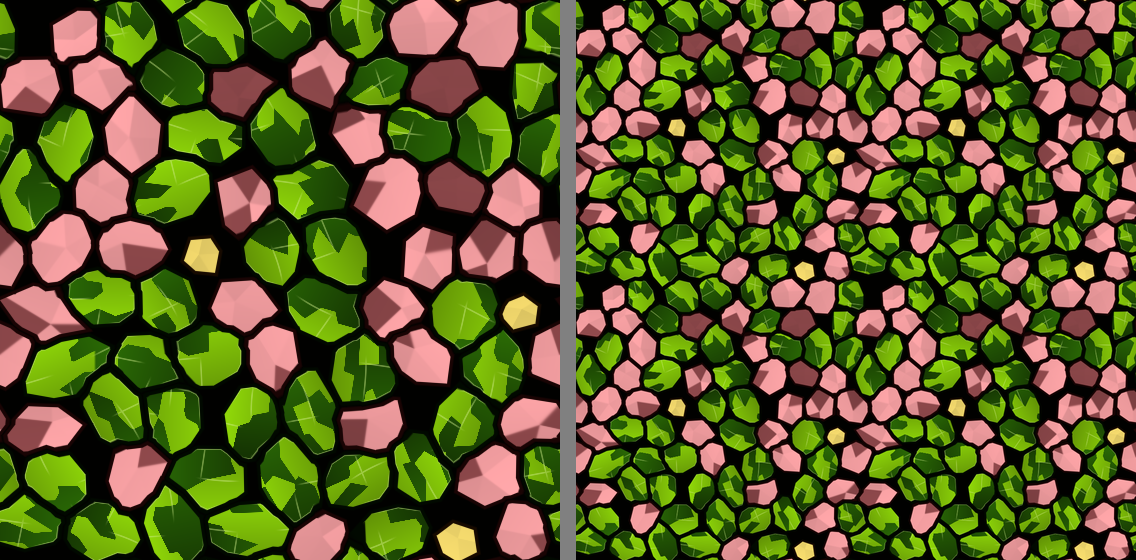
Left, the tile; right, the same tile 2 across and 2 down.
This pattern is drawn by a Shadertoy shader. Its source:

```glsl
const float TAU = 6.2831853;
const vec2 GRID = vec2(8.0, 10.0);   // staggered rows, even count so they wrap

vec3 hash(vec3 p) {
    p = fract(p * vec3(0.1031, 0.1030, 0.0973));
    p += dot(p, p.yxz + 33.33);
    return fract((p.xxy + p.yxx) * p.zyx);
}

vec2 rotate(vec2 p, float a) {
    float c = cos(a), s = sin(a);
    return vec2(c * p.x + s * p.y, c * p.y - s * p.x);
}

// 0 = leaf, 1 = rose stone, 2 = yellow stone
int gemKind(vec2 id) {
    vec3 h = hash(vec3(id, 1.0));
    vec2 c = id / GRID;
    float cluster = 0.25 * cos(TAU * (c.x - 0.75)) + 0.15 * cos(TAU * (c.y - 0.6));
    if (h.x < 0.09) return 2;
    return h.y + cluster > 0.62 ? 1 : 0;
}

vec2 gemSize(vec2 id, int kind) {
    vec2 vary = 0.88 + 0.24 * hash(vec3(id, 2.0)).xy;
    return vary * (kind == 0 ? vec2(0.072, 0.050) : kind == 1 ? vec2(0.056, 0.047) : vec2(0.030, 0.027));
}

// Convex polygon whose sides touch an ellipse
float gemDistance(vec2 q, vec2 size, int sides, vec2 id) {
    float d = -1.0;
    for (int i = 0; i < sides; i++) {
        float jitter = 0.55 * hash(vec3(id, 10.0 + float(i))).x;
        float a = TAU * (float(i) + 0.22 + jitter) / float(sides);
        vec2 n = normalize(vec2(cos(a), sin(a)) / size);
        d = max(d, dot(q, n) - length(n * size));
    }
    return d;
}

// Cellular light patches with straight, softly blended borders
float lightPatches(vec2 q, float seed) {
    vec2 scale = vec2(19.0, 34.0), p = q * scale, cell = floor(p);
    float lean = TAU * hash(vec3(seed, 3.0, 7.0)).x;
    float lit = 0.0, total = 1e-30;
    for (int y = -1; y <= 1; y++)
    for (int x = -1; x <= 1; x++) {
        vec2 c = cell + vec2(x, y);
        vec3 h = hash(vec3(c + 40.0, seed));
        vec2 site = c + h.xy;
        float w = exp(-50.0 * dot(p - site, p - site));
        lit += w * step(0.48, h.z + 8.0 * dot(site / scale, vec2(cos(lean), sin(lean))));
        total += w;
    }
    return smoothstep(0.3, 0.7, lit / total);
}

vec3 leafColor(vec2 q, vec2 size, float d, vec2 id, float px) {
    vec3 h = hash(vec3(id, 4.0));
    vec2 u = q / size;
    float lit = lightPatches(q, id.x + GRID.x * id.y + 1.0);
    vec3 shade = vec3(0.12, 0.30, 0.015) * (0.9 + 0.25 * u.x + 0.25 * h.x);
    vec3 light = vec3(0.50, 0.75, 0.03) * (0.95 + 0.12 * u.y + 0.12 * (h.y - 0.5));
    vec3 col = mix(shade, light, lit);
    // Thin pale veins and a broken bright rim
    float midrib = abs(q.y - 0.004 * sin(2.0 * u.x + TAU * h.x));
    float cross_ = abs(q.x - size.x * (0.5 * h.z - 0.25) - 0.15 * q.y);
    float vein = 1.0 - smoothstep(0.0004, 0.0006 + px, min(midrib, cross_));
    vein *= 0.45 * smoothstep(-0.2, 0.9, sin(3.0 * u.x + 2.0 * u.y + TAU * h.y));
    float rim = smoothstep(-0.0025, -0.001, d) * smoothstep(0.0, 0.8, sin(2.0 * atan(u.y, u.x) + TAU * h.z));
    return mix(col, vec3(0.82, 0.93, 0.55), max(vein, 0.45 * rim));
}

// Flat facets meeting at an off-centre apex
vec3 stoneColor(vec2 q, vec2 size, vec2 id, int kind) {
    vec3 h = hash(vec3(id, 5.0));
    vec2 u = q / size - 0.7 * (h.xy - 0.5);
    float tone = 0.0, dark = 0.0, total = 1e-30;
    for (int i = 0; i < 5; i++) {
        vec3 f = hash(vec3(id, 30.0 + float(i)));
        float a = TAU * (float(i) + 0.6 * f.x) / 5.0;
        float w = exp(60.0 * (dot(u, vec2(cos(a), sin(a))) - length(u)));
        tone += w * f.y;
        dark += w * step(0.88, f.z);
        total += w;
    }
    dark = max(dark / total, step(0.92, h.z));
    vec3 light = kind == 1 ? vec3(0.94, 0.61, 0.62) : vec3(0.92, 0.82, 0.41);
    vec3 shade = kind == 1 ? vec3(0.53, 0.27, 0.28) : vec3(0.56, 0.45, 0.13);
    return mix(light, shade, dark) * (0.92 + 0.14 * tone / total + 0.02 * u.y);
}

void mainImage(out vec4 fragColor, in vec2 fragCoord) {
    float px = 1.0 / iResolution.y;
    vec2 p = fragCoord / iResolution.xy * GRID;
    float nearest = 1.0, second = 1.0;
    vec2 gemId = vec2(0.0), local = vec2(0.0);

    // Find the two nearest gems
    for (int y = -1; y <= 1; y++)
    for (int x = -1; x <= 1; x++) {
        float row = floor(p.y) + float(y);
        float shift = 0.5 * mod(row, 2.0);
        vec2 cell = vec2(floor(p.x - shift) + float(x), row);
        vec2 id = mod(cell, GRID);
        vec3 h = hash(vec3(id, 6.0));
        vec2 centre = cell + vec2(shift, 0.0) + 0.5 + 0.4 * (h.xy - 0.5);
        vec2 q = rotate((p - centre) / GRID, TAU * h.z);
        int kind = gemKind(id);
        float d = gemDistance(q, gemSize(id, kind), kind == 0 ? 9 : 6, id);
        if (d < nearest) {
            second = nearest; nearest = d; gemId = id; local = q;
        } else second = min(second, d);
    }

    // Keep a dark gap between neighbours
    float d = max(nearest, 0.007 - 0.5 * (second - nearest));
    int kind = gemKind(gemId);
    vec2 size = gemSize(gemId, kind);
    vec3 gem = kind == 0 ? leafColor(local, size, d, gemId, px) : stoneColor(local, size, gemId, kind);
    vec3 halo = kind == 0 ? vec3(0.005, 0.035, 0.0) : kind == 1 ? vec3(0.10, 0.015, 0.015) : vec3(0.09, 0.04, 0.0);
    vec3 col = mix(halo, vec3(0.004, 0.004, 0.0), smoothstep(0.004, 0.008, d));
    col = mix(gem, col, smoothstep(-0.7 * px, 0.7 * px, d));
    fragColor = vec4(clamp(col, 0.0, 1.0), 1.0);
}
```
